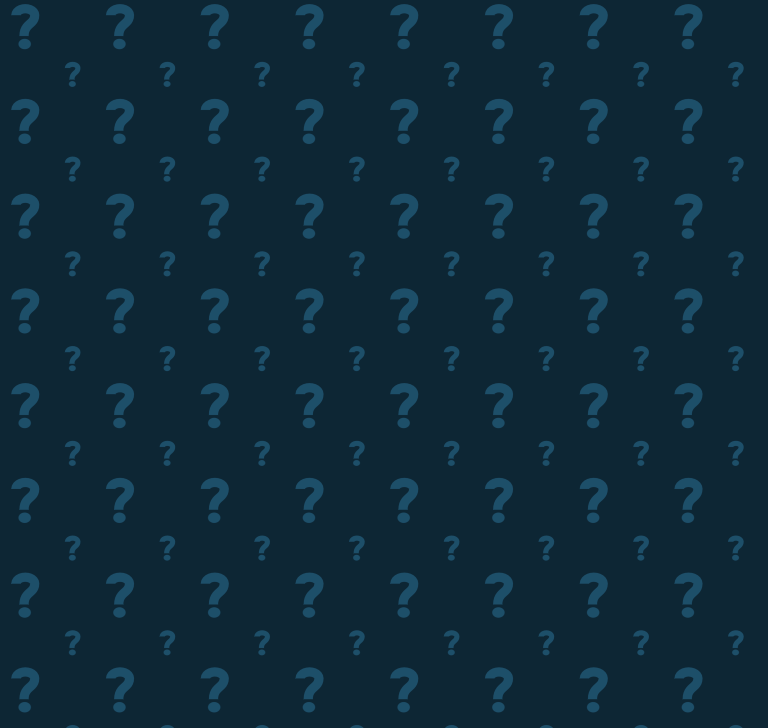
Write a Shadertoy shader that draws this pattern.

```glsl
const float PI = 3.14159265;
const float CELL = 94.75; // cell side in glyph units

float segmentDistance(vec2 p, vec2 a, vec2 b) {
    vec2 ab = b - a;
    return length(p - a - ab * clamp(dot(p - a, ab) / dot(ab, ab), 0.0, 1.0));
}

// Centre line of the hook, from its left end over the top
vec2 hookSpine(float t) {
    return vec2(-9.4 * cos(PI * t), 11.5 + 6.5 * sin(PI * t));
}

// Centre line of the tail, an S-curve from the hook into the stem
vec2 tailSpine(float t) {
    float s = 1.0 - t;
    return s * s * s * vec2(9.4, 11.5) + 3.0 * s * s * t * vec2(9.4, 2.0)
         + 3.0 * s * t * t * vec2(-1.3, 3.5) + t * t * t * vec2(-1.3, -9.3);
}

float questionMark(vec2 p) {
    const int STEPS = 12;
    float hook = 1e3, tail = 1e3;
    for (int i = 0; i < STEPS; i++) {
        float t0 = float(i) / float(STEPS);
        float t1 = float(i + 1) / float(STEPS);
        hook = min(hook, segmentDistance(p, hookSpine(t0), hookSpine(t1)));
        tail = min(tail, segmentDistance(p, tailSpine(t0), tailSpine(t1)));
    }
    // Flat cuts at the hook's end and the stem's foot
    hook = max(hook - 4.6, 11.5 - p.y);
    tail = max(tail - 4.6, -9.3 - p.y);

    vec2 dotRadius = vec2(6.2, 5.2);
    float dotShape = (length((p - vec2(-0.6, -17.3)) / dotRadius) - 1.0) * dotRadius.y;
    return min(min(hook, tail), dotShape);
}

// One mark per cell, at the given centre and size
float markLayer(vec2 cells, vec2 centre, float size) {
    vec2 p = (fract(cells - centre + 0.5) - 0.5) * CELL;
    return questionMark(p / size) * size;
}

void mainImage(out vec4 fragColor, in vec2 fragCoord) {
    // Grid anchored to the top left corner
    float cellsPerPixel = 8.106 / iResolution.x;
    vec2 cells = (fragCoord - vec2(0.0, iResolution.y)) * cellsPerPixel;

    float large = markLayer(cells, vec2(0.267, -0.282), 1.0);
    float small = markLayer(cells, vec2(0.767, -0.785), 0.555);

    float blur = 0.65 * cellsPerPixel * CELL;
    float ink = 1.0 - smoothstep(-blur, blur, min(large, small));
    vec3 navy = vec3(0.05, 0.15, 0.205);
    vec3 steelBlue = vec3(0.115, 0.308, 0.413);
    fragColor = vec4(mix(navy, steelBlue, ink), 1.0);
}
```
